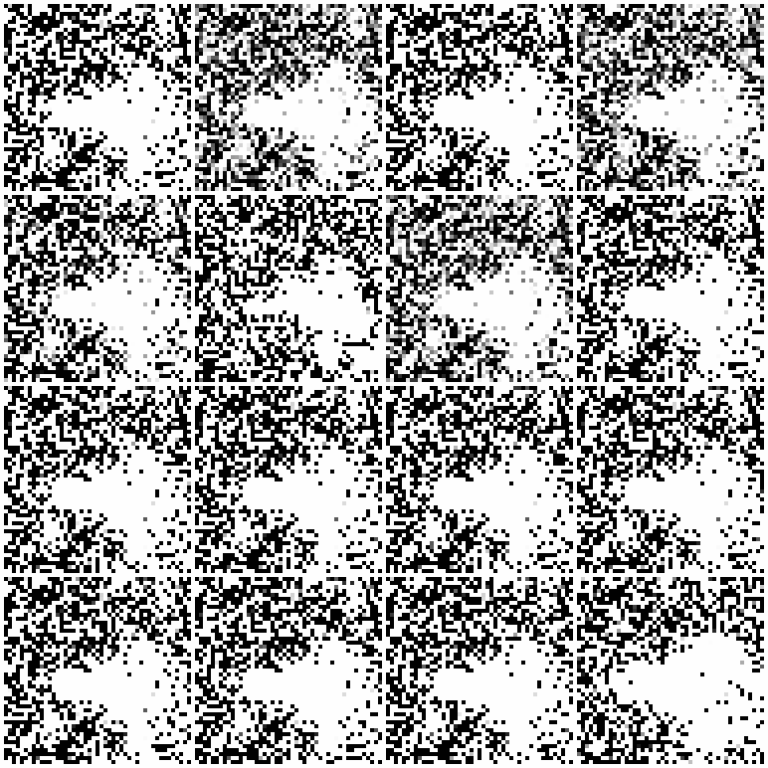
Give the GLSL for this pattern, as a Shadertoy shader.

```glsl
// A grid of square tiles of black and white speckle around a blank fish-like blob.
// Each cell compares a hash with an ink density shaped by a distance function;
// tiles share most of their grain, while some are greyer or freshly scattered.

#define TILES 4.0
#define PITCH 48.0          // cells per tile, including one blank cell
#define INK_DENSITY 0.51
#define PATCHINESS 0.20
#define EDGE_FADE 0.065
#define SPARSE_DOTS 0.09
#define CRISP 0.03          // tonal softness of ordinary tiles
#define GREY 0.36           // tonal softness of grey tiles
#define REDRAW 0.06         // share of grain that differs between tiles
#define PAPER vec3(0.995)
#define INK vec3(0.005)

float hash(vec2 p, float seed) {
    uvec3 q = uvec3(ivec3(vec3(p, seed)) + 4096);
    uint h = q.x * 1597334677u ^ q.y * 3812015801u ^ q.z * 2798796415u;
    h = (h ^ (h >> 16)) * 2246822519u;
    h = (h ^ (h >> 13)) * 3266489917u;
    return float((h ^ (h >> 16)) >> 8) / 16777216.0;
}

float gradientDot(vec2 corner, vec2 offset) {
    float angle = 6.28318 * hash(corner, 7.0);
    return dot(vec2(cos(angle), sin(angle)), offset);
}

float gradientNoise(vec2 p) {
    vec2 i = floor(p), f = fract(p);
    vec2 u = f * f * f * (f * (f * 6.0 - 15.0) + 10.0);
    vec2 e = vec2(1.0, 0.0);
    float low = mix(gradientDot(i, f), gradientDot(i + e, f - e), u.x);
    float high = mix(gradientDot(i + e.yx, f - e.yx), gradientDot(i + 1.0, f - 1.0), u.x);
    return mix(low, high, u.y);
}

// Tapered body pointing left, with an upper and a lower lobe
float blankBlob(vec2 p) {
    float t = clamp((p.x - 0.29) / 0.43, 0.0, 1.0);
    float body = length(p - vec2(0.29 + 0.43 * t, 0.43)) - mix(0.05, 0.22, pow(t, 1.4));
    float upper = length(p - vec2(0.75, 0.61)) - 0.09;
    float lower = length(p - vec2(0.72, 0.18)) - 0.09;
    return min(body, min(upper, lower));
}

// Chance of ink at a point of the unit tile
float inkDensity(vec2 p, float grow) {
    float outside = smoothstep(-EDGE_FADE, EDGE_FADE, blankBlob(p) - grow);
    float density = INK_DENSITY + PATCHINESS * gradientNoise(p * 9.0);
    float lowerRight = smoothstep(0.58, 0.72, p.x) * (1.0 - smoothstep(0.3, 0.55, p.y));
    float lowerGap = 1.0 - smoothstep(0.03, 0.13, length(p - vec2(0.27, 0.22)));
    density *= 1.0 - 0.4 * lowerRight - 0.4 * lowerGap;
    float dots = SPARSE_DOTS * smoothstep(0.7, 0.8, p.x) * (1.0 - smoothstep(0.4, 0.6, p.y));
    return max(density * outside, dots + 0.004);
}

float cellInk(vec2 cell) {
    vec2 local = mod(cell, PITCH);
    if (min(local.x, local.y) < 0.5) return 0.0;
    vec2 tile = floor(cell / PITCH);
    float row = TILES - 1.0 - tile.y;

    // Variation between tiles: grey ones in the upper half, scattered ones on a diagonal
    bool grey = row < 1.5 && mod(tile.x + row, 2.0) > 0.5;
    bool scattered = tile.x == row && mod(row, 2.0) > 0.5;
    float softness = grey ? (tile.x > 0.5 ? GREY : 0.4 * GREY) : CRISP;
    float grow = scattered ? (row > 2.0 ? 0.045 : -0.025) : 0.0;
    float redraw = scattered ? 0.85 : (grey ? 2.0 * REDRAW : REDRAW);

    float seed = 20.0 + tile.x + TILES * row;
    float grain = hash(local, 1.0);
    if (hash(local, seed) < redraw) grain = hash(local, seed + 50.0);

    float density = inkDensity((local + 0.5) / PITCH, grow);
    softness *= 0.1 + density;
    return smoothstep(-softness, softness, density - grain);
}

void mainImage(out vec4 fragColor, in vec2 fragCoord) {
    float cellsAcross = TILES * PITCH + 1.0;
    float footprint = cellsAcross / iResolution.y;
    vec2 position = fragCoord * footprint;

    // Box filter over the cells under this pixel
    vec2 first = floor(position - 0.5 * footprint);
    vec2 blend = clamp((position + 0.5 * footprint - first - 1.0) / footprint, 0.0, 1.0);
    float ink = 0.0;
    for (int y = 0; y < 2; y++) {
        for (int x = 0; x < 2; x++) {
            vec2 step2 = vec2(x, y);
            vec2 weight = mix(1.0 - blend, blend, step2);
            ink += weight.x * weight.y * cellInk(first + step2);
        }
    }
    fragColor = vec4(mix(PAPER, INK, ink), 1.0);
}
```
